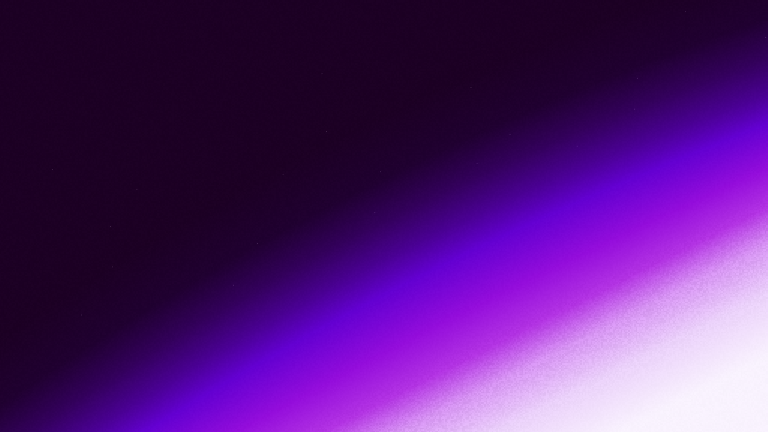
Write a Shadertoy shader that draws this background.

```glsl
// Diagonal violet glow rising from night purple to white, with fine grain and faint specks.

#define SLOPE_ANGLE 0.471    // tilt of the glow band, radians
#define BEND 0.07            // curvature of the band's dark side
#define GRAIN_CELLS 288.0    // grain cells per canvas height
#define GRAIN_BASE 0.012     // grain over the whole canvas
#define GRAIN_EDGE 0.045     // extra grain where violet turns white
#define SPECK_CELLS 14.0     // speck cells per canvas height
#define SPECK_SHARE 0.09     // share of cells that hold a speck
#define SPECK_RADIUS 0.0022
#define SPECK_LIGHT 0.13

const vec3 NIGHT    = vec3(0.11, 0.00, 0.14);
const vec3 DUSK     = vec3(0.125, 0.00, 0.19);
const vec3 INDIGO   = vec3(0.20, 0.00, 0.36);
const vec3 DEEPBLUE = vec3(0.29, 0.00, 0.58);
const vec3 BLUE     = vec3(0.39, 0.00, 0.82);
const vec3 VIOLET   = vec3(0.58, 0.05, 0.86);
const vec3 ORCHID   = vec3(0.70, 0.20, 0.89);
const vec3 LAVENDER = vec3(0.84, 0.58, 0.95);
const vec3 MIST     = vec3(0.92, 0.82, 0.98);
const vec3 WHITE    = vec3(0.975, 0.95, 0.995);

float hash(vec2 p) {
    vec3 q = fract(vec3(p.xyx) * 0.1031);
    q += dot(q, q.yzx + 33.33);
    return fract((q.x + q.y) * q.z);
}

float ramp(float start, float end, float x) {
    return clamp((x - start) / (end - start), 0.0, 1.0);
}

// Depth into the light, measured across the tilted band
float glowDepth(vec2 p) {
    vec2 along = vec2(cos(SLOPE_ANGLE), sin(SLOPE_ANGLE));
    float depth = dot(p, vec2(along.y, -along.x));
    float offset = dot(p, along) - 1.0;
    return depth - BEND * offset * offset * (1.0 - smoothstep(0.1, 0.4, depth));
}

vec3 glowColor(float depth) {
    vec3 color = mix(NIGHT, DUSK, ramp(-0.25, -0.12, depth));
    color = mix(color, INDIGO, ramp(-0.12, -0.03, depth));
    color = mix(color, DEEPBLUE, ramp(-0.03, 0.05, depth));
    color = mix(color, BLUE, ramp(0.05, 0.12, depth));
    color = mix(color, VIOLET, ramp(0.12, 0.24, depth));
    color = mix(color, ORCHID, ramp(0.24, 0.34, depth));
    color = mix(color, LAVENDER, ramp(0.34, 0.42, depth));
    color = mix(color, MIST, ramp(0.42, 0.52, depth));
    return mix(color, WHITE, ramp(0.52, 0.65, depth));
}

// One soft dot at a random place in some of the cells
float specks(vec2 p) {
    vec2 cell = floor(p * SPECK_CELLS);
    vec2 center = 0.1 + 0.8 * vec2(hash(cell + 17.0), hash(cell + 59.0));
    float dist = length(p - (cell + center) / SPECK_CELLS);
    float present = step(hash(cell + 5.0), SPECK_SHARE);
    return present * (1.0 - smoothstep(0.0, SPECK_RADIUS, dist));
}

void mainImage(out vec4 fragColor, in vec2 fragCoord) {
    vec2 p = fragCoord / iResolution.y;
    float depth = glowDepth(p);
    vec3 color = glowColor(depth);

    // Specks fade out inside the glow
    color += SPECK_LIGHT * specks(p) * (1.0 - smoothstep(-0.05, 0.1, depth));

    // Grain is strongest along the white edge
    float edge = smoothstep(0.28, 0.42, depth) * (1.0 - smoothstep(0.42, 0.6, depth));
    float grain = hash(floor(p * GRAIN_CELLS)) - 0.5;
    color += grain * (GRAIN_BASE + GRAIN_EDGE * edge);

    fragColor = vec4(clamp(color, 0.0, 1.0), 1.0);
}
```
